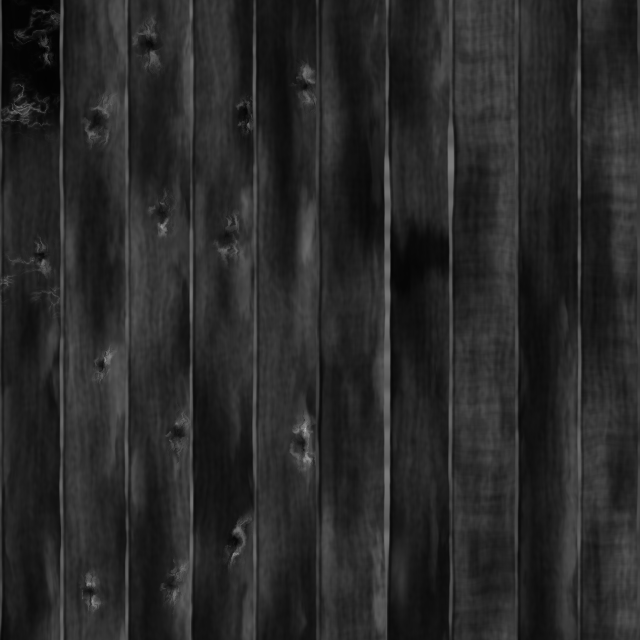
Reproduce this texture procedurally as a Shadertoy shader.

```glsl
const int PLANKS = 10;
const int KNOTS = 4;
// One entry per plank: base tone, knot density, strength of saw marks
const float TONE[10] = float[10](0.098, 0.152, 0.158, 0.146, 0.146, 0.158, 0.118, 0.170, 0.112, 0.168);
const float KNOTTY[10] = float[10](0.3, 0.8, 0.95, 0.7, 0.6, 0.0, 0.1, 0.0, 0.15, 0.0);
const float SAWN[10] = float[10](0.15, 0.2, 0.25, 0.15, 0.15, 0.5, 0.3, 1.0, 0.3, 1.0);
// One entry per seam: sideways shift in plank widths, brightness
const float SHIFT[11] = float[11](0.0, -0.04, -0.02, -0.01, -0.02, -0.04, 0.05, 0.04, 0.07, 0.05, -0.02);
const float SEAM_LIGHT[11] = float[11](0.30, 0.38, 0.39, 0.43, 0.39, 0.27, 0.40, 0.36, 0.31, 0.39, 0.27);
const float SEAM_HALF_WIDTH = 0.0023;
const float WIDE_SEAM = 0.0024;
const float WIDE_SEAM_LIGHT = 0.44;
const float SEAM_SOFTNESS = 0.0032;
const float GAP_DEPTH = 0.35;
const float WEAR_LIGHT = 0.16;
const vec3 WOOD_TINT = vec3(1.0);

float hash(vec2 p) {
    vec3 q = fract(p.xyx * vec3(0.1031, 0.1030, 0.0973));
    q += dot(q, q.yzx + 33.33);
    return fract((q.x + q.y) * q.z);
}

float noise(vec2 p) {
    vec2 i = floor(p), f = fract(p);
    f = f * f * (3.0 - 2.0 * f);
    return mix(mix(hash(i), hash(i + vec2(1, 0)), f.x),
               mix(hash(i + vec2(0, 1)), hash(i + vec2(1, 1)), f.x), f.y);
}

float fbm(vec2 p) {
    float sum = 0.0, gain = 0.533;
    for (int i = 0; i < 4; i++) {
        sum += gain * noise(p);
        p = p * 2.03 + 17.3;
        gain *= 0.5;
    }
    return sum;
}

float bump(float x, float centre, float width) {
    float d = (x - centre) / width;
    return exp(-d * d);
}

float band(float x, float low, float high, float soft) {
    return smoothstep(low - soft, low + soft, x) * (1.0 - smoothstep(high - soft, high + soft, x));
}

float seamX(int i) {
    return (float(i) + SHIFT[i]) / float(PLANKS);
}

// Adds knots as x: darkening, y: pale curls, z: sideways bend of the grain
vec3 knots(vec2 uv, int id, float left, float width) {
    vec3 total = vec3(0.0);
    for (int k = 0; k < KNOTS; k++) {
        vec2 key = vec2(float(id) * 7.0 + 3.0, float(k) * 5.0 + 11.0);
        if (hash(key) > KNOTTY[id]) continue;
        vec2 centre = vec2(left + width * mix(0.15, 0.85, hash(key + 31.0)),
                           (float(k) + 0.15 + 0.7 * hash(key + 57.0)) / float(KNOTS));
        float size = mix(0.006, 0.012, hash(key + 83.0));
        vec2 d = (uv - centre) / size;
        d += 1.6 * (vec2(fbm(d * 0.9 + key), fbm(d * 0.9 + key + 40.0)) - 0.5);
        float r = length(d * vec2(1.0, 0.8));
        float curl = bump(r, 1.5, 0.4) * smoothstep(0.5, 0.85, noise(d * 1.1 + key));
        float lean = d.x - 0.6 * d.y * (hash(key + 9.0) - 0.4);
        float flare = bump(lean, 0.6, 1.3) * bump(abs(d.y), 2.2, 1.6);
        flare *= smoothstep(0.25, 0.8, fbm(vec2(lean * 1.8, d.y * 0.5) + key));
        total += vec3(exp(-r * r), 0.7 * curl + 1.1 * flare,
                      size * sign(d.x) * exp(-0.5 * abs(d.x)) * exp(-0.06 * d.y * d.y));
    }
    return total;
}

float wood(vec2 uv, int id) {
    float left = seamX(id), width = seamX(id + 1) - left;
    float across = (uv.x - left) / width;
    vec2 seed = vec2(float(id) * 19.7, float(id) * 7.3);
    vec3 knot = knots(uv, id, left, width);
    float x = uv.x - knot.z + 0.03 * (fbm(uv * vec2(9.0, 6.0) + seed) - 0.5);

    // Fibres, growth rings and crosswise saw marks
    float fibre = fbm(vec2(x * 90.0, uv.y * 8.0) + seed) - 0.5;
    float rings = sin(x * 520.0 + 14.0 * noise(vec2(x * 9.0, uv.y * 3.0) + seed));
    rings *= smoothstep(0.35, 0.7, noise(uv * vec2(20.0, 5.0) + seed + 8.0));
    float sawY = uv.y + 0.015 * noise(vec2(uv.x * 22.0, uv.y * 8.0) + seed);
    float saw = fbm(vec2(uv.x * 12.0, sawY * 85.0) + seed) - 0.5;
    float speck = noise(mat2(0.8, 0.6, -0.6, 0.8) * (uv * vec2(210.0, 120.0)) + seed) - 0.5;
    float value = TONE[id] * (1.0 + 0.5 * fibre + 0.07 * rings + 0.5 * SAWN[id] * saw + 0.24 * speck);

    // Broad stains and pale wear near the plank sides
    float stain = fbm(uv * vec2(15.0, 4.5) + seed + 4.0);
    value *= mix(0.5, 1.42, smoothstep(0.25, 0.72, stain));
    float side = bump(across, 0.88, 0.2) + 0.6 * bump(across, 0.08, 0.14);
    float wear = smoothstep(0.5, 0.72, fbm(vec2(x * 38.0, uv.y * 9.0) + seed + 60.0));
    value += WEAR_LIGHT * wear * side * (1.0 - 0.75 * SAWN[id]);

    // Charred and bleached areas, with scraped curls on the first plank
    float ragged = uv.y + 0.12 * (fbm(uv * vec2(35.0, 9.0)) - 0.5);
    if (id == 0) {
        value *= 1.0 - 0.85 * smoothstep(0.74, 0.88, ragged);
        vec2 warped = uv * vec2(50.0, 70.0) + 2.0 * fbm(uv * 30.0);
        float ridge = pow(1.0 - abs(2.0 * fbm(warped) - 1.0), 6.0);
        float scraped = bump(uv.y, 0.97, 0.03) + bump(uv.y, 0.84, 0.035) + 0.6 * bump(uv.y, 0.56, 0.04);
        value += 0.42 * ridge * scraped * smoothstep(0.3, 0.8, noise(uv * 32.0 + 5.0));
    }
    if (id == 6) {
        value *= 1.0 - 0.7 * band(ragged, 0.55, 0.65, 0.03);
        value += 0.13 * bump(across, 0.2, 0.15) * bump(ragged, 0.11, 0.05);
    }
    if (id == 5) {
        value *= 1.0 - 0.4 * band(ragged, 0.61, 0.76, 0.06);
        value *= 1.0 + 0.4 * (1.0 - smoothstep(0.08, 0.32, ragged)) + 0.3 * smoothstep(0.9, 0.97, ragged);
    }
    if (id == 4) {
        value *= 1.0 - 0.55 * bump(across, 0.45, 0.25) * band(ragged, 0.57, 0.91, 0.05);
        value += 0.13 * bump(across, 0.83, 0.14) * band(ragged, 0.48, 0.66, 0.07);
    }
    value *= 1.0 - 0.75 * min(knot.x, 1.0);
    return value + 0.25 * knot.y;
}

void mainImage(out vec4 fragColor, in vec2 fragCoord) {
    vec2 uv = fragCoord / iResolution.xy;
    int id = 0;
    for (int i = 1; i < PLANKS; i++) if (uv.x > seamX(i)) id = i;
    float value = wood(uv, id);

    // Pale worn edges, each beside a narrow dark gap
    for (int i = 0; i <= PLANKS; i++) {
        float key = float(i) * 13.7;
        float d = uv.x - seamX(i) - 0.003 * (fbm(vec2(key, uv.y * 12.0)) - 0.5);
        float wide = i == 6 ? band(uv.y, 0.12, 0.75, 0.08) : i == 7 ? band(uv.y, 0.68, 0.81, 0.04) : 0.0;
        float chips = smoothstep(0.2, 0.65, fbm(vec2(key, uv.y * 18.0)));
        float halfWidth = SEAM_HALF_WIDTH * mix(0.6, 1.1, chips) + WIDE_SEAM * wide;
        float line = 1.0 - smoothstep(halfWidth - 0.5 * SEAM_SOFTNESS, halfWidth + 0.5 * SEAM_SOFTNESS, abs(d));
        float light = mix(SEAM_LIGHT[i], WIDE_SEAM_LIGHT, wide) * mix(0.75, 1.1, noise(vec2(key, uv.y * 50.0)));
        value *= 1.0 - GAP_DEPTH * bump(d, halfWidth + 0.003, 0.002);
        value = mix(value, light, line * mix(mix(0.4, 1.0, chips), 1.0, wide));
    }
    fragColor = vec4(WOOD_TINT * clamp(value, 0.0, 1.0), 1.0);
}
```
